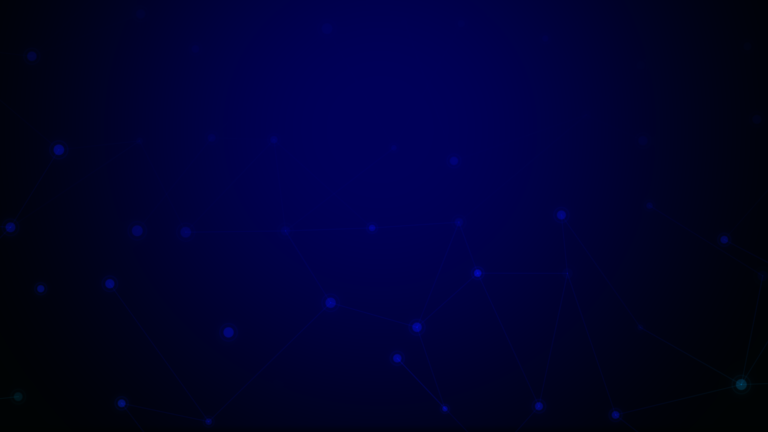
Write a Shadertoy shader that draws this background.

```glsl
// Deep blue radial glow with a faint network of glowing nodes and thin links.

float hash(vec2 p) {
    p = fract(p * vec2(0.1031, 0.1137) + 0.37);
    p += dot(p, p.yx + 33.33);
    return fract((p.x + p.y) * p.x * 7.31);
}

// Jittered node position inside a grid cell
vec2 nodePosition(vec2 cell, float size) {
    vec2 jitter = vec2(hash(cell + 11.0), hash(cell + vec2(47.0, 5.0)));
    return (cell + 0.12 + 0.76 * jitter) * size;
}

float segmentDistance(vec2 p, vec2 a, vec2 b) {
    vec2 ab = b - a;
    float t = clamp(dot(p - a, ab) / dot(ab, ab), 0.0, 1.0);
    return length(p - a - t * ab);
}

// The network is denser low down and along the left side
float networkDensity(vec2 p) {
    float low = smoothstep(0.85, 0.3, p.y);
    float left = smoothstep(0.35, 0.05, p.x) * smoothstep(1.0, 0.75, p.y);
    return mix(0.12, 1.0, max(low, left));
}

// Core disc, thin outer ring and soft halo
float nodeLight(float d, float radius, float aa) {
    float core = smoothstep(radius + aa, radius - aa, d);
    float ring = smoothstep(0.0012 + aa, 0.0, abs(d - 1.7 * radius));
    float halo = exp(-d * d / (3.0 * radius * radius));
    return 0.65 * core + 0.12 * ring + 0.2 * halo;
}

void mainImage(out vec4 fragColor, in vec2 fragCoord) {
    vec2 p = fragCoord / iResolution.y;
    float aspect = iResolution.x / iResolution.y;
    float aa = 1.0 / iResolution.y;

    // Background glow, centred high on the canvas
    float glow = smoothstep(1.08, 0.08, distance(p, vec2(0.495 * aspect, 0.7)));
    vec3 color = mix(vec3(0.0, 0.01, 0.015), vec3(0.0, 0.0, 0.345), glow);
    color.b *= mix(0.6, 1.0, smoothstep(0.0, 0.02, p.y));

    // Nodes and links of the surrounding cells
    const float size = 0.2;
    vec2 home = floor(p / size);
    float nodes = 0.0;
    float links = 0.0;
    for (int k = 0; k < 9; k++) {
        vec2 cell = home + vec2(k % 3 - 1, k / 3 - 1);
        vec2 a = nodePosition(cell, size);
        float seed = hash(cell + vec2(3.0, 71.0));
        float density = networkDensity(a);
        float radius = mix(0.006, 0.013, hash(cell + vec2(29.0, 17.0)));
        nodes += nodeLight(distance(p, a), radius, aa) * seed * density;

        // Links lead right, up and along both diagonals
        for (int j = 0; j < 4; j++) {
            vec2 next = cell + (j == 0 ? vec2(0, 1) : vec2(1, j - 2));
            vec2 b = nodePosition(next, size);
            float present = step(0.68, hash(cell * 3.0 + float(j) * 19.0));
            float line = smoothstep(0.0008 + aa, 0.0, segmentDistance(p, a, b));
            links += line * present * density * networkDensity(b);
        }
    }

    // Blue light turns teal toward the lower corners
    float corner = smoothstep(0.6, 0.95, abs(p.x / aspect - 0.5) * 2.0)
                 * smoothstep(0.4, 0.0, p.y);
    vec3 light = mix(vec3(0.01, 0.04, 0.65), vec3(0.0, 0.4, 0.45), corner);
    color += light * (0.7 * nodes + 0.09 * links);

    fragColor = vec4(color, 1.0);
}
```
